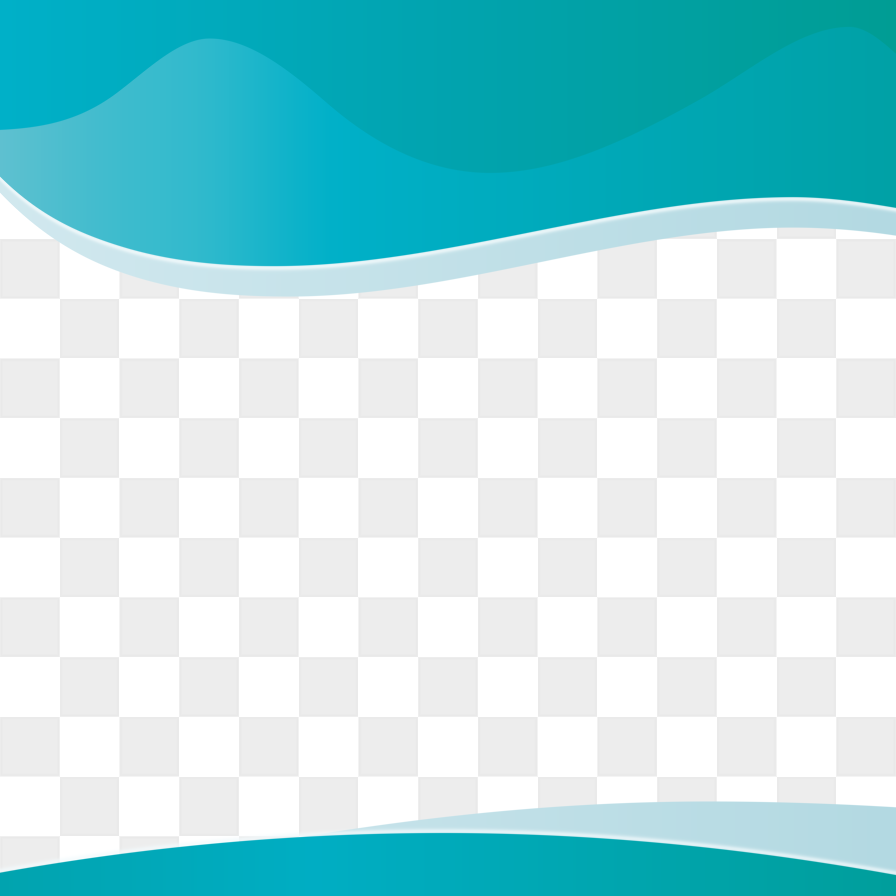
Reproduce this background procedurally as a Shadertoy shader.

```glsl
const vec3 CYAN = vec3(0.0, 0.69, 0.785);
const vec3 TEAL = vec3(0.005, 0.64, 0.685);
const vec3 GREEN = vec3(0.0, 0.615, 0.58);
const vec3 MIST = vec3(0.37, 0.755, 0.815);
const vec3 PALE_LEFT = vec3(0.82, 0.91, 0.935);
const vec3 PALE_RIGHT = vec3(0.70, 0.85, 0.885);

// Cubic through two knots, each holding x, height and slope.
float hermite(float x, vec3 a, vec3 b) {
    float span = b.x - a.x;
    float t = (x - a.x) / span;
    float rise = t * t * (3.0 - 2.0 * t);
    float slopes = t * (1.0 - t) * ((1.0 - t) * a.z - t * b.z);
    return mix(a.y, b.y, rise) + span * slopes;
}

// Smooth curve through five knots ordered by x.
float wave(float x, vec3 a, vec3 b, vec3 c, vec3 d, vec3 e) {
    if (x < b.x) return hermite(x, a, b);
    if (x < c.x) return hermite(x, b, c);
    if (x < d.x) return hermite(x, c, d);
    return hermite(x, d, e);
}

// Positive distance means inside.
float coverage(float inside, float soft) {
    return smoothstep(-soft, soft, inside);
}

float rim(float offset, float width) {
    return exp(-offset * offset / (width * width));
}

vec3 gradient(float t, vec3 first, vec3 middle, vec3 last, float stop) {
    return t < stop ? mix(first, middle, t / stop)
                    : mix(middle, last, (t - stop) / (1.0 - stop));
}

vec3 checkerboard(vec2 p, float count, float soft) {
    vec2 cell = p * count;
    vec2 toEdge = 0.5 - abs(fract(cell) - 0.5);
    float edge = min(toEdge.x, toEdge.y) / count;
    float even = 1.0 - mod(floor(cell.x) + floor(cell.y), 2.0);
    float grey = even * coverage(edge, soft);
    float border = even * rim(edge - 0.0015, 0.0015);
    return vec3(1.0 - 0.07 * grey - 0.015 * border);
}

void mainImage(out vec4 fragColor, in vec2 fragCoord) {
    vec2 p = fragCoord / iResolution.xy;
    float soft = 0.8 / min(iResolution.x, iResolution.y);
    float x = p.x;

    // Heights of the upper curves
    float crestLeft = wave(x, vec3(0.0, 0.855, 0.05), vec3(0.13, 0.896, 0.75),
        vec3(0.234, 0.957, 0.0), vec3(0.365, 0.885, -0.87), vec3(0.547, 0.807, 0.0));
    float crestRight = wave(x, vec3(0.547, 0.807, 0.0), vec3(0.781, 0.889, 0.56),
        vec3(0.948, 0.970, 0.0), vec3(1.0, 0.940, -0.9), vec3(1.1, 0.850, -0.9));
    float crest = x < 0.547 ? crestLeft : crestRight;
    float hem = wave(x, vec3(0.0, 0.803, -1.0), vec3(0.13, 0.7266, -0.32),
        vec3(0.306, 0.703, 0.0), vec3(0.885, 0.780, 0.0), vec3(1.0, 0.768, -0.17));
    float ribbon = wave(x, vec3(0.0, 0.785, -1.05), vec3(0.13, 0.698, -0.37),
        vec3(0.322, 0.669, 0.0), vec3(0.885, 0.746, 0.0), vec3(1.0, 0.737, -0.15));

    // Heights of the lower curves
    vec3 hillTop = vec3(0.495, 0.0703, 0.0);
    float hill = x < hillTop.x ? hermite(x, vec3(0.0, 0.026, 0.18), hillTop)
                               : hermite(x, hillTop, vec3(1.0, 0.0234, -0.18));
    vec3 veilTop = vec3(0.79, 0.1055, 0.0);
    float veil = x < veilTop.x ? hermite(x, vec3(0.32, 0.063, 0.17), veilTop)
                               : hermite(x, veilTop, vec3(1.0, 0.099, -0.06));

    vec3 color = checkerboard(p, 15.0, soft);
    vec3 pale = mix(PALE_LEFT, PALE_RIGHT, x);

    // Upper ribbon, backdrop and translucent front wave
    color = mix(color, pale, coverage(p.y - ribbon, soft));
    color = mix(color, vec3(0.96, 0.985, 0.99), 0.75 * rim(p.y - hem + 0.002, 0.003));
    vec3 backdrop = gradient(x, CYAN, TEAL, GREEN, 0.5);
    vec3 front = gradient(x, MIST, CYAN, vec3(0.0, 0.63, 0.65), 0.37);
    front = mix(front, vec3(0.27, 0.75, 0.81), 0.35 * rim(x - 0.2, 0.09));
    vec3 upper = mix(backdrop, front, coverage(crest - p.y, soft));
    color = mix(color, upper, coverage(p.y - hem, soft));

    // Lower veil and hill
    color = mix(color, pale, coverage(veil - p.y, soft));
    color = mix(color, vec3(0.95, 0.98, 0.99), 0.7 * rim(p.y - hill - 0.002, 0.003));
    vec3 ground = gradient(x, TEAL, vec3(0.0, 0.68, 0.765), vec3(0.0, 0.62, 0.61), 0.35);
    color = mix(color, ground, coverage(hill - p.y, soft));

    fragColor = vec4(color, 1.0);
}
```
